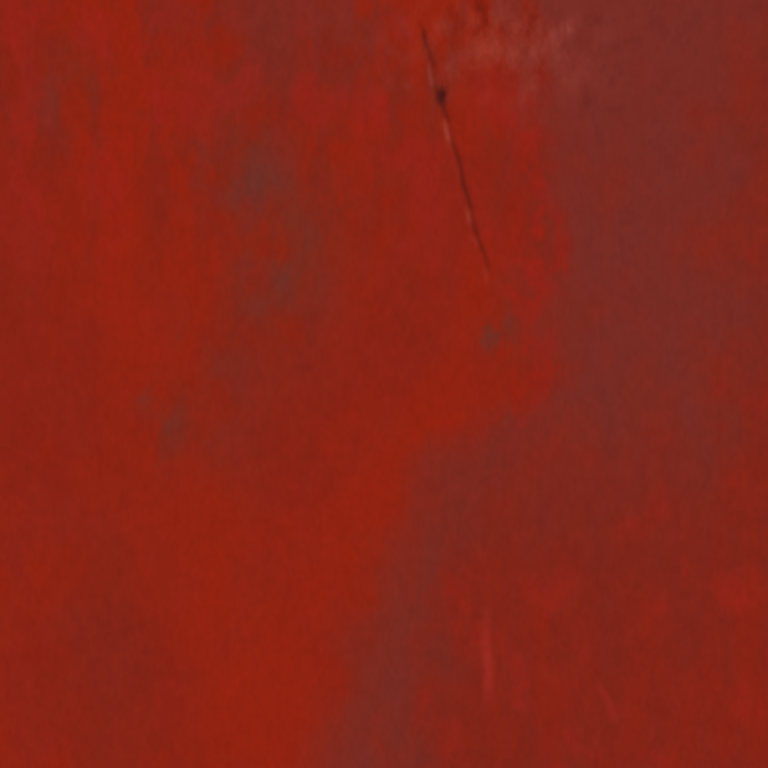
A three.js fragment shader for this texture:

```glsl
varying vec2 vUv;

const vec3 SCARLET = vec3(0.578, 0.136, 0.066);
const vec3 BRICK = vec3(0.535, 0.138, 0.085);
const vec3 UMBER = vec3(0.497, 0.146, 0.100);
const vec3 MAROON = vec3(0.466, 0.176, 0.147);
const vec3 CRIMSON = vec3(0.595, 0.130, 0.098);
const vec3 SMOKE = vec3(0.400, 0.195, 0.160);
const vec3 SOOT = vec3(0.240, 0.080, 0.070);
const vec3 ROSE = vec3(0.650, 0.300, 0.255);

float hash(float n) {
  return fract(sin(n * 91.345) * 4375.85);
}

vec2 gradient(vec2 cell) {
  float angle = 6.2832 * fract(sin(dot(cell, vec2(127.1, 311.7))) * 43758.55);
  return vec2(cos(angle), sin(angle));
}

float gradientNoise(vec2 p) {
  vec2 i = floor(p);
  vec2 f = p - i;
  vec2 w = f * f * f * (f * (f * 6.0 - 15.0) + 10.0);
  vec2 e = vec2(1.0, 0.0);
  float low = mix(dot(gradient(i), f), dot(gradient(i + e.xy), f - e.xy), w.x);
  float high = mix(dot(gradient(i + e.yx), f - e.yx), dot(gradient(i + e.xx), f - e.xx), w.x);
  return mix(low, high, w.y);
}

float fbm(vec2 p) {
  float sum = 0.0;
  float amplitude = 0.6;
  for (int i = 0; i < 5; i++) {
    sum += amplitude * gradientNoise(p);
    p = mat2(1.6, 1.2, -1.2, 1.6) * p + 7.3;
    amplitude *= 0.5;
  }
  return sum;
}

// Soft elliptical patch
float smudge(vec2 p, vec2 center, vec2 radius) {
  vec2 d = (p - center) / radius;
  return exp(-dot(d, d));
}

// Soft stroke that tapers towards both ends
float stroke(vec2 p, vec2 a, vec2 b, float width) {
  vec2 ab = b - a;
  float t = clamp(dot(p - a, ab) / dot(ab, ab), 0.0, 1.0);
  float taper = 0.35 + 0.65 * sin(3.1416 * t);
  return taper * (1.0 - smoothstep(0.0, width, length(p - a - ab * t)));
}

// Signed offset from the wandering crack
float crackOffset(vec2 p) {
  float wander = 0.006 * gradientNoise(vec2(p.y * 22.0, 4.0));
  return p.x - (0.543 + 0.27 * (0.97 - p.y) + wander);
}

void main() {
  vec2 p = vUv;
  float cloud = fbm(p * vec2(5.0, 3.5) + 2.7);
  float mottle = fbm(p * vec2(17.0, 11.0) + 11.0);
  float streak = fbm(p * vec2(22.0, 6.0) + 31.0);
  float dabs = fbm(p * vec2(36.0, 24.0) + 5.0);
  vec2 q = p + 0.06 * vec2(mottle, streak) + 0.02 * vec2(dabs, cloud);

  // Glowing left field, browner and more broken towards the top
  float upper = smoothstep(0.45, 0.9, q.y);
  float left = 1.0 - smoothstep(0.05, 0.32, q.x);
  vec3 color = mix(SCARLET, BRICK, smoothstep(-0.2, 0.35, cloud + 0.5 * mottle + 0.12 * left));
  color = mix(color, UMBER, 0.75 * upper * smoothstep(-0.12, 0.28, streak + 0.5 * dabs));
  color = mix(color, CRIMSON, 0.55 * upper * smoothstep(0.0, 0.25, mottle - 0.3 * streak));
  color = mix(color, UMBER, 0.6 * smudge(q, vec2(0.14, 0.15), vec2(0.06, 0.25)));

  // Dull right field, redder again towards the lower corner
  float edge = mix(0.42 + 0.33 * q.y, 0.71, smoothstep(0.38, 0.52, q.y));
  float blur = mix(0.055, 0.025, upper);
  float dull = smoothstep(-blur, blur, q.x - edge);
  float warmth = (1.0 - smoothstep(0.08, 0.56, q.y)) * smoothstep(0.48, 0.66, q.x);
  warmth += 0.35 * smoothstep(0.9, 1.0, q.x);
  vec3 dullTone = mix(MAROON, UMBER, clamp(0.18 + 1.1 * warmth + 0.9 * mottle, 0.0, 1.0));
  dullTone = mix(dullTone, BRICK, clamp(warmth * (0.4 + 1.6 * streak), 0.0, 1.0));
  color = mix(color, dullTone, 0.96 * dull);
  color = mix(color, CRIMSON, 0.4 * dull * warmth * smoothstep(0.08, 0.35, mottle));

  // Crimson rim beside the dull field
  float rim = smudge(q, vec2(0.69, 0.66), vec2(0.035, 0.24));
  color = mix(color, mix(CRIMSON, UMBER, smoothstep(-0.2, 0.2, dabs)), 0.65 * rim);

  // Hazy top band and smoky smudges
  float haze = smoothstep(0.84, 1.0, q.y) * smoothstep(0.1, 0.4, q.x);
  color = mix(color, MAROON, 0.65 * haze * smoothstep(-0.25, 0.2, cloud + mottle));
  float smoke = 0.65 * smudge(q, vec2(0.39, 0.66), vec2(0.065, 0.11));
  smoke += 0.6 * smudge(q, vec2(0.33, 0.78), vec2(0.055, 0.07));
  smoke += 0.35 * smudge(q, vec2(0.30, 0.52), vec2(0.045, 0.14));
  smoke += 0.8 * smudge(q, vec2(0.22, 0.44), vec2(0.024, 0.05));
  smoke += 0.85 * smudge(q, vec2(0.655, 0.57), vec2(0.020, 0.035));
  smoke += 0.4 * smudge(q, vec2(0.09, 0.89), vec2(0.04, 0.05));
  color = mix(color, SMOKE, clamp(smoke * (0.8 + 1.3 * mottle + 0.6 * dabs), 0.0, 0.9));

  // Broken crack with a pale lip and a dark nick
  float offset = crackOffset(p);
  float span = smoothstep(0.60, 0.70, p.y) * (1.0 - smoothstep(0.95, 0.98, p.y));
  float gaps = smoothstep(-0.1, 0.3, gradientNoise(vec2(p.y * 26.0, 9.0)));
  color = mix(color, ROSE, 0.5 * span * gaps * exp(-pow(offset / 0.004, 2.0)));
  color = mix(color, SOOT, 0.35 * span * (1.0 - 0.7 * gaps) * exp(-pow((offset - 0.005) / 0.004, 2.0)));
  color = mix(color, SOOT, 0.9 * smudge(p + 0.015 * dabs, vec2(0.576, 0.876), vec2(0.006, 0.011)));

  // Scuffed patch with a row of pale beads
  float scuff = smudge(q, vec2(0.66, 0.94), vec2(0.12, 0.06));
  color = mix(color, ROSE, scuff * clamp(0.2 + 0.8 * dabs, 0.0, 0.5));
  color = mix(color, SOOT, scuff * 0.45 * smoothstep(0.15, 0.5, -mottle - 0.5 * dabs));
  for (int i = 0; i < 10; i++) {
    float n = float(i);
    vec2 bead = vec2(0.635 + 0.012 * n, 0.918 + 0.005 * n + 0.014 * hash(n));
    color = mix(color, ROSE, 0.45 * hash(n + 5.0) * smudge(p + 0.01 * dabs, bead, vec2(0.005, 0.008)));
  }

  // Light scratches
  vec2 bent = p + 0.01 * vec2(gradientNoise(p * 14.0), 0.0);
  color = mix(color, CRIMSON + 0.05, 0.6 * stroke(bent, vec2(0.633, 0.20), vec2(0.637, 0.09), 0.011));
  color = mix(color, CRIMSON + 0.03, 0.4 * stroke(bent, vec2(0.775, 0.11), vec2(0.805, 0.06), 0.008));

  // Faint cloth grain
  float grain = gradientNoise(p * vec2(150.0, 95.0)) + gradientNoise(p * vec2(70.0, 45.0));
  color *= 1.0 + 0.035 * grain + 0.05 * mottle + 0.04 * dabs;
  gl_FragColor = vec4(color, 1.0);
}
```
